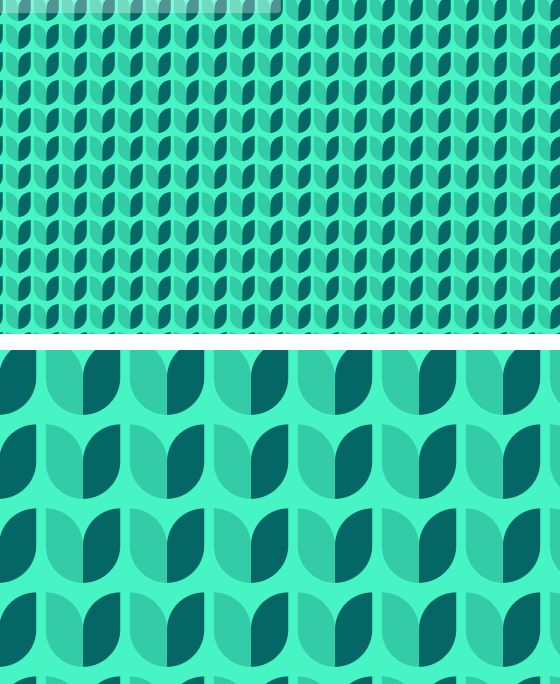
Top, the full canvas; bottom, a detail of the centre.
This pattern is drawn by a Shadertoy shader. Its source:

```glsl
// Rows of paired leaves on a bright mint ground, with a pale translucent strip at the top left.
// A square grid is folded by fract; each leaf is bounded by quarter circles and straight sides.
// Distances are measured in grid cells, from the top left corner with y pointing down.

const float COLUMNS = 20.0;
const vec2 PAIR_CENTER = vec2(0.655, 0.305);
const float LEAF_WIDTH = 0.443;
const vec2 STRIP_SIZE = vec2(10.03, 0.469);
const float STRIP_CORNER = 0.13;
const float STRIP_OPACITY = 0.3;

const vec3 GROUND = vec3(0.28, 0.96, 0.77);
const vec3 LIGHT_LEAF = vec3(0.20, 0.80, 0.65);
const vec3 DARK_LEAF = vec3(0.02, 0.40, 0.40);

// Antialiased coverage of a shape from its signed distance
float coverage(float dist, float pixel) {
    return clamp(0.5 - dist / pixel, 0.0, 1.0);
}

// Two mirrored leaves meeting along x = 0
float leafPairDistance(vec2 p, float width) {
    float x = abs(p.x);
    float upper = max(length(vec2(width - x, p.y)) - width, x - width);
    float lower = length(p) - width;
    return p.y < 0.0 ? upper : lower;
}

// Strip anchored at the top left, with one rounded corner
float stripDistance(vec2 p, vec2 size, float radius) {
    vec2 q = p - size + radius;
    return length(max(q, 0.0)) + min(max(q.x, q.y), 0.0) - radius;
}

void mainImage(out vec4 fragColor, in vec2 fragCoord) {
    float pixel = COLUMNS / iResolution.x;
    vec2 p = vec2(fragCoord.x, iResolution.y - fragCoord.y) * pixel;

    // Repeating leaf pairs, light on the left and dark on the right
    vec2 local = fract(p - PAIR_CENTER + 0.5) - 0.5;
    vec3 leaf = mix(DARK_LEAF, LIGHT_LEAF, coverage(local.x, pixel));
    float leafMask = coverage(leafPairDistance(local, LEAF_WIDTH), pixel);
    vec3 color = mix(GROUND, leaf, leafMask);

    // Translucent white strip
    float stripMask = coverage(stripDistance(p, STRIP_SIZE, STRIP_CORNER), pixel);
    color = mix(color, vec3(1.0), STRIP_OPACITY * stripMask);

    fragColor = vec4(color, 1.0);
}
```
